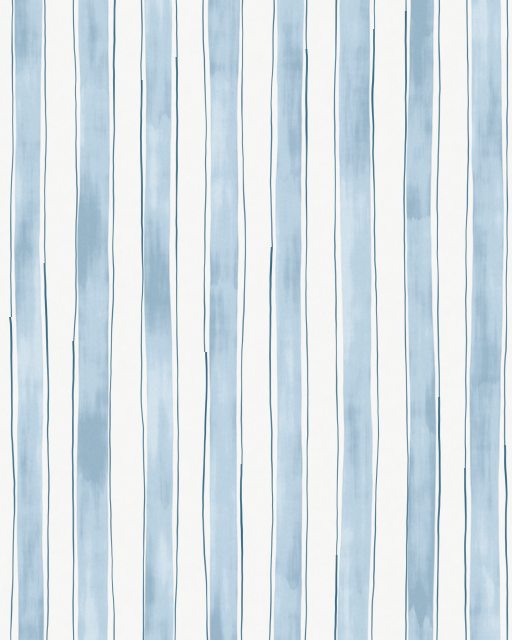
A Shadertoy shader for this pattern:

```glsl
// Eight hand-painted watercolour stripes, each flanked by two wavering ink lines.
// Columns repeat by rounding x; smooth noise bends the edges, and layered
// stretched noise gives the wash its blooms, streaks and pooled pigment.

float hash(vec2 p) {
    p = fract(p * vec2(0.1031, 0.1137));
    p += dot(p, p.yx + 33.33);
    return fract((p.x + p.y) * p.x * 7.31 + p.y * 13.7);
}

float noise(vec2 p) {
    vec2 i = floor(p), f = fract(p);
    f = f * f * (3.0 - 2.0 * f);
    return mix(mix(hash(i), hash(i + vec2(1, 0)), f.x),
               mix(hash(i + vec2(0, 1)), hash(i + vec2(1, 1)), f.x), f.y);
}

float fbm(vec2 p) {
    float sum = 0.0, amp = 0.5;
    for (int k = 0; k < 5; k++) {
        sum += amp * noise(p);
        p = p * 2.03 + 17.1;
        amp *= 0.5;
    }
    return sum / 0.97;
}

// Sideways drift of a hand-drawn edge: slow sway plus a small tremor.
float waver(float y, float seed) {
    return 0.013 * (noise(vec2(y * 4.0, seed)) - 0.5)
         + 0.0035 * (noise(vec2(y * 17.0, seed + 31.0)) - 0.5)
         + 0.001 * (noise(vec2(y * 65.0, seed + 57.0)) - 0.5);
}

// Coverage of one pen line; pressure is strongest where a stroke begins.
float inkLine(float x, float y, float seed, float px) {
    float stroke = y * 0.75 + hash(vec2(seed, 5.0));
    float pressure = smoothstep(0.6, 0.98, fract(stroke));
    float restart = 0.003 * (hash(vec2(floor(stroke), seed)) - 0.5);
    float halfWidth = 0.0009 + 0.0005 * noise(vec2(y * 14.0, seed)) + 0.0007 * pressure;
    float d = abs(x - restart - 0.55 * waver(y, seed)) - halfWidth;
    float strength = 0.72 + 0.15 * noise(vec2(y * 22.0, seed + 9.0)) + 0.13 * pressure;
    return strength * (1.0 - smoothstep(-0.7 * px, 0.7 * px, d));
}

// Wash colour from broad blooms, vertical brush streaks and tide marks.
vec3 washColor(vec2 p, float edge, float seed) {
    vec2 q = p + seed * vec2(3.7, 11.3);
    float bloom = fbm(q * vec2(22.0, 5.0));
    float streak = fbm(q * vec2(75.0, 4.0) + 40.0);
    float cross = fbm(q * vec2(14.0, 38.0) + 80.0);
    float tone = 0.5 + 1.5 * (bloom - 0.5) + 0.75 * (streak - 0.5) + 0.35 * (cross - 0.5);

    // A pool has a crisp lower boundary and dissolves above it.
    float contour = p.y * 2.6 + hash(vec2(seed, 71.0)) + 0.3 * fbm(q * vec2(40.0, 8.0));
    float pool = fract(contour);
    float wet = smoothstep(0.0, 0.025, pool) * (1.0 - smoothstep(0.03, 0.6, pool));
    tone += 0.28 * wet * hash(vec2(floor(contour), seed + 3.0));
    tone += 0.16 * (1.0 - smoothstep(0.0, 0.004, edge));

    vec3 pale = vec3(0.82, 0.885, 0.925);
    vec3 middle = vec3(0.735, 0.825, 0.885);
    vec3 deep = vec3(0.60, 0.715, 0.79);
    vec3 color = mix(pale, middle, smoothstep(0.05, 0.46, tone));
    color = mix(color, deep, smoothstep(0.48, 1.05, tone));
    return color + 0.018 * (noise(p * 330.0) - 0.5);
}

void mainImage(out vec4 fragColor, in vec2 fragCoord) {
    vec2 p = fragCoord / iResolution.x;
    float px = 1.0 / iResolution.x;

    // Column index and local position.
    float id = floor((p.x - 0.055) / 0.1278 + 0.5);
    float x = p.x - 0.055 - id * 0.1278;
    float seed = id * 7.0 + 13.0;
    x -= 0.6 * waver(p.y * 0.6, seed);

    // Warm white paper with faint grain.
    vec3 color = vec3(0.967, 0.966, 0.963);
    color += 0.010 * (fbm(p * vec2(55.0, 70.0)) - 0.5) + 0.008 * (noise(p * 300.0) - 0.5);

    // Painted band, wider on alternate columns.
    float halfWidth = 0.0253 + 0.0045 * mod(id, 2.0) + 0.002 * (hash(vec2(id, 21.0)) - 0.5);
    float left = x + halfWidth - 0.45 * waver(p.y, seed + 1.0);
    float right = halfWidth - x + 0.45 * waver(p.y, seed + 2.0);
    float edge = min(left, right);
    float band = smoothstep(-0.8 * px, 0.8 * px + 0.0008, edge);
    color = mix(color, washColor(p, edge, seed), band);

    // Ink lines on both sides.
    float gap = halfWidth + 0.0085;
    float ink = max(inkLine(x + gap, p.y, seed + 3.0, px),
                    inkLine(x - gap, p.y, seed + 4.0, px));
    color = mix(color, vec3(0.20, 0.40, 0.50), ink);

    fragColor = vec4(color, 1.0);
}
```
